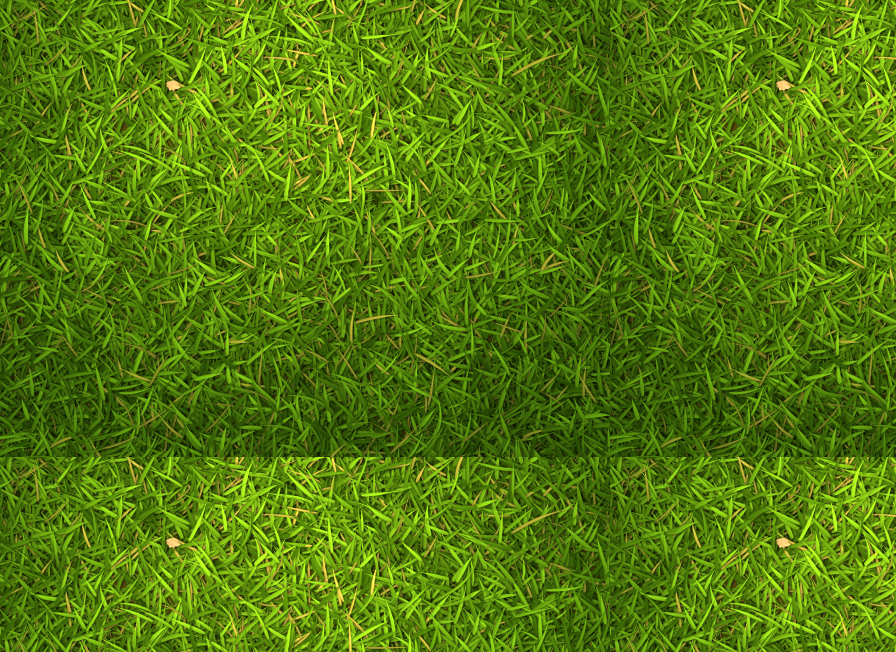
A Shadertoy shader for this texture:

```glsl
// Tiled lawn: layered grass blades with dry straw, lit from the upper middle of each tile.

const vec2 TILE = vec2(0.681, 0.5104);   // tile size in canvas widths
const int LAYERS = 20;
const float CELL = 0.037;                // blade spacing in tile widths

const vec3 SOIL = vec3(0.13, 0.20, 0.01);
const vec3 EARTH = vec3(0.30, 0.25, 0.04);
const vec3 DEEP_GREEN = vec3(0.21, 0.37, 0.015);
const vec3 FRESH_GREEN = vec3(0.53, 0.79, 0.085);
const vec3 STRAW = vec3(0.70, 0.66, 0.20);
const vec3 DRY_LEAF = vec3(0.82, 0.68, 0.36);

vec3 hash3(vec3 p) {
    p = fract(p * vec3(0.1031, 0.1030, 0.0973));
    p += dot(p, p.yxz + 33.33);
    return fract((p.xxy + p.yxx) * p.zyx);
}

float cornerSlope(vec2 cell, vec2 offset) {
    return dot(hash3(vec3(cell, 7.0)).xy * 2.0 - 1.0, offset);
}

// Gradient noise, roughly -0.7 to 0.7
float gradientNoise(vec2 p) {
    vec2 i = floor(p), f = fract(p);
    vec2 u = f * f * f * (f * (f * 6.0 - 15.0) + 10.0);
    vec2 e = vec2(1.0, 0.0);
    return mix(mix(cornerSlope(i, f), cornerSlope(i + e, f - e), u.x),
               mix(cornerSlope(i + e.yx, f - e.yx), cornerSlope(i + 1.0, f - 1.0), u.x), u.y);
}

// Coordinates along and across a curved blade; angle is measured from upright
vec2 bladeSpace(vec2 p, float angle, float bend) {
    vec2 dir = vec2(sin(angle), -cos(angle));
    vec2 b = vec2(dot(p, dir), dot(p, vec2(-dir.y, dir.x)));
    b.y -= bend * b.x * b.x;
    return b;
}

// Coverage of a blade that tapers to its tip
float bladeMask(vec2 b, float halfLength, float halfWidth, float blur) {
    float t = b.x / halfLength;
    float taper = (1.0 - smoothstep(-0.2, 1.1, t)) * smoothstep(-1.4, -0.6, t);
    float side = 1.0 - smoothstep(-blur, blur, abs(b.y) - halfWidth * taper);
    return side * (1.0 - smoothstep(0.85, 1.0, abs(t)));
}

// Paints one blade with a soft shadow beneath it
vec3 paintBlade(vec3 under, vec3 tint, vec2 b, float halfLength, float halfWidth, float px) {
    float shadow = bladeMask(b - vec2(0.0, 0.0012), halfLength, halfWidth * 1.6, 0.0028);
    float lit = 0.98 + 0.13 * b.x / halfLength + 0.09 * clamp(b.y / halfWidth, -1.0, 1.0);
    return mix(under * (1.0 - 0.27 * shadow), tint * lit,
               bladeMask(b, halfLength, halfWidth, 0.8 * px));
}

// One sheet of blades, one per jittered grid cell
vec3 paintLayer(vec3 col, vec2 q, float layer, float lean, float dryness, float px) {
    float height = layer / float(LAYERS - 1);
    vec2 g = q / CELL + hash3(vec3(layer, 3.0, 11.0)).xy * 9.0;
    vec2 home = floor(g);
    for (int y = -1; y <= 1; y++)
    for (int x = -1; x <= 1; x++) {
        vec2 cell = home + vec2(x, y);
        vec3 place = hash3(vec3(cell, layer * 5.0 + 1.0));
        vec3 look = hash3(vec3(cell + 41.0, layer * 5.0 + 2.0));
        float angle = (place.z - 0.5) * 2.8 + lean;
        float halfLength = mix(0.018, 0.037, look.x);
        float halfWidth = mix(0.0018, 0.0035, look.y);
        vec3 tint = mix(DEEP_GREEN, FRESH_GREEN, look.z);
        float dry = step(fract(look.z * 37.0 + look.x), dryness);
        tint = mix(tint, STRAW * (0.75 + 0.35 * look.y), dry);
        halfWidth *= 1.0 - 0.35 * dry;
        vec2 b = bladeSpace((g - cell - place.xy) * CELL, angle, (look.y - 0.5) * 9.0);
        col = paintBlade(col, tint * mix(0.68, 1.1, height), b, halfLength, halfWidth, px);
    }
    return col;
}

vec3 paintStraw(vec3 col, vec2 p, float angle, float halfLength, float px) {
    return paintBlade(col, STRAW * 1.1, bladeSpace(p, angle, 2.0), halfLength, 0.0024, px);
}

// Small withered leaf with a ragged rim
vec3 paintLeaf(vec3 col, vec2 p, float px) {
    float rim = length(p * vec2(1.0, 1.45)) - 0.011 - 0.005 * gradientNoise(p * 160.0);
    col *= 1.0 - 0.3 * (1.0 - smoothstep(0.0, 0.006, rim));
    vec3 tint = DRY_LEAF * (1.0 + 0.25 * gradientNoise(p * 220.0));
    return mix(col, tint, 1.0 - smoothstep(-px, px, rim));
}

void mainImage(out vec4 fragColor, in vec2 fragCoord) {
    // Tile space: origin at the tile's top left, y downwards, width 1
    vec2 p = vec2(fragCoord.x, iResolution.y - fragCoord.y) / iResolution.x;
    vec2 q = mod(p, TILE) / TILE.x;
    float px = 1.0 / (iResolution.x * TILE.x);

    // Ground and grass
    float patches = gradientNoise(q * 7.0 + 3.0);
    vec3 col = mix(SOIL, EARTH, smoothstep(-0.1, 0.5, patches));
    float lean = 0.9 * gradientNoise(q * 4.0 + 17.0) + 0.1;
    float dryness = 0.08 + 0.13 * max(patches, 0.0);
    for (int i = 0; i < LAYERS; i++)
        col = paintLayer(col, q, float(i), lean, dryness, px);

    // Stray straws and a fallen leaf
    col = paintStraw(col, q - vec2(0.883, 0.100), 1.17, 0.054, px);
    col = paintStraw(col, q - vec2(0.618, 0.520), 1.40, 0.040, px);
    col = paintStraw(col, q - vec2(0.711, 0.597), 2.15, 0.038, px);
    col = paintStraw(col, q - vec2(0.392, 0.560), 1.60, 0.018, px);
    col = paintStraw(col, q - vec2(0.689, 0.027), 0.50, 0.016, px);
    col = paintLeaf(col, q - vec2(0.283, 0.140), px);

    // Uneven light, warmest near the top middle
    float falloff = smoothstep(0.0, 0.78, length((q - vec2(0.47, 0.16)) * vec2(0.9, 1.0)));
    float light = mix(1.30, 0.70, falloff) + 0.12 * gradientNoise(q * 5.0 + 29.0);
    col *= light * mix(vec3(1.08, 1.0, 1.15), vec3(0.91, 1.0, 0.85), falloff);
    fragColor = vec4(clamp(col, 0.0, 1.0), 1.0);
}
```
